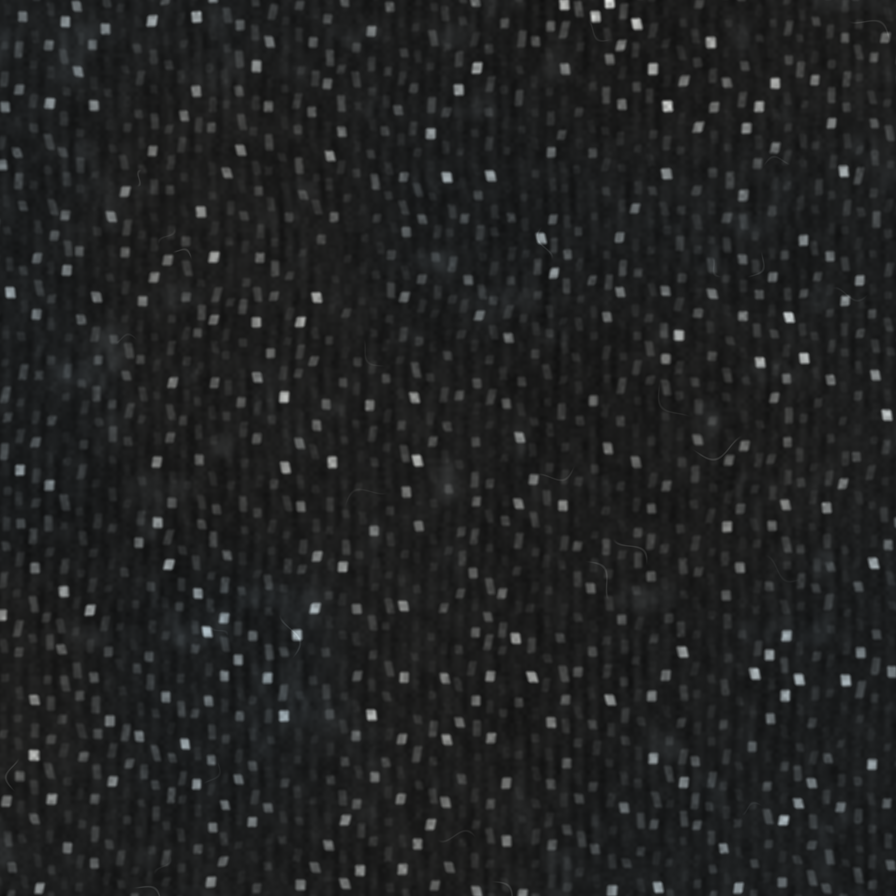
Reproduce this texture procedurally as a WebGL 1 fragment shader.

```glsl
precision highp float;

uniform vec2 u_resolution;

// Weave
const float COLUMNS = 61.0;          // warp threads across the canvas
const float REPEATS = 14.2;          // twill repeats up each thread
const float TWILL_STEP = 0.3333;     // rise per thread, in repeats
const vec2 JITTER = vec2(0.005, 0.012);
const float WOBBLE = 0.010;

// Specks of pale weft
const vec2 SPECK_CORE = vec2(0.0021, 0.0027);
const vec2 DASH_CORE = vec2(0.0014, 0.0050);
const float SPECK_EDGE = 0.0052;
const float SPECK_MIN = 0.06;
const float SPECK_RANGE = 0.52;
const float DASH_MIN = 0.02;
const float DASH_RANGE = 0.15;

// Dark ground
const float GROUND_DARK = 0.066;
const float GROUND_RANGE = 0.085;
const vec2 STREAK_SCALE = vec2(125.0, 42.0);
const float GRAIN_SCALE = 210.0;

// Lint
const int FIBRES = 28;
const float FIBRE_WIDTH = 0.0022;
const float FIBRE_LIGHT = 0.11;

const vec3 NEUTRAL_TINT = vec3(0.99, 1.0, 0.985);
const vec3 COOL_TINT = vec3(0.93, 1.01, 1.05);

float hash(vec2 p) {
  vec3 q = fract(vec3(p.xyx) * 0.1031);
  q += dot(q, q.yzx + 33.33);
  return fract((q.x + q.y) * q.z);
}

vec2 hash2(vec2 p) {
  return vec2(hash(p + 17.3), hash(p + 71.9));
}

float noise(vec2 p) {
  vec2 i = floor(p);
  vec2 f = fract(p);
  f = f * f * (3.0 - 2.0 * f);
  float low = mix(hash(i), hash(i + vec2(1.0, 0.0)), f.x);
  float high = mix(hash(i + vec2(0.0, 1.0)), hash(i + 1.0), f.x);
  return mix(low, high, f.y);
}

// Soft rounded marks, one per thread and repeat, climbing to the right
float twillMarks(vec2 p, float shift, vec2 core, float base, float range, float power) {
  vec2 cell = vec2(1.0 / COLUMNS, 1.0 / REPEATS);
  float light = 0.0;
  for (int dx = -1; dx <= 1; dx++) {
    float column = floor(p.x / cell.x) + float(dx);
    float rise = column * TWILL_STEP + shift;
    for (int dy = -1; dy <= 1; dy++) {
      float row = floor(p.y / cell.y - rise) + float(dy);
      vec2 id = vec2(column, row) + shift * 190.0;
      vec2 center = vec2(column + 0.5, row + 0.5 + rise) * cell;
      center += (hash2(id) - 0.5) * JITTER;
      float strength = hash(id + 5.7);
      vec2 d = p - center;
      d.x += d.y * (hash(id + 43.1) - 0.5) * 0.5;
      vec2 outside = max(abs(d) - core * (0.55 + 0.75 * strength), 0.0);
      float mark = 1.0 - smoothstep(0.0, SPECK_EDGE, length(outside));
      light = max(light, mark * (base + range * pow(strength, power)));
    }
  }
  return light;
}

// Short curved hairs lying on the cloth
float lint(vec2 p) {
  float light = 0.0;
  for (int i = 0; i < FIBRES; i++) {
    vec2 id = vec2(float(i) * 3.7, 211.0);
    float angle = 6.2832 * hash(id);
    float reach = mix(0.010, 0.030, hash(id + 9.1));
    vec2 d = p - hash2(id);
    d = mat2(cos(angle), -sin(angle), sin(angle), cos(angle)) * d;
    float bend = reach * 0.35 * sin(d.x / reach * 2.6 + 6.0 * hash(id + 2.3));
    float line = 1.0 - smoothstep(0.0, FIBRE_WIDTH, abs(d.y - bend));
    line *= 1.0 - smoothstep(reach * 0.6, reach, abs(d.x));
    light = max(light, line * (0.3 + 0.7 * hash(id + 4.4)));
  }
  return light * FIBRE_LIGHT;
}

void main() {
  vec2 uv = gl_FragCoord.xy / u_resolution;
  vec2 wobble = vec2(noise(uv * 7.0), noise(uv * 7.0 + 31.0)) - 0.5;
  vec2 p = uv + wobble * WOBBLE;

  // Streaked warp threads with fine grain
  float streak = noise(p * STREAK_SCALE);
  float grain = noise(uv * GRAIN_SCALE + 13.0);
  float thread = 0.5 + 0.5 * cos(6.2832 * (p.x * COLUMNS - 0.5));
  float ground = 0.5 * streak + 0.3 * grain + 0.2 * thread;
  float patches = noise(uv * 5.0 + 3.0);
  float light = GROUND_DARK + GROUND_RANGE * ground + 0.016 * (patches - 0.5);

  // Pale weft, worn unevenly
  float wear = 0.72 + 0.5 * noise(uv * 9.0 + 57.0);
  float specks = twillMarks(p, 0.0, SPECK_CORE, SPECK_MIN, SPECK_RANGE, 2.8);
  float dashes = twillMarks(p, 0.47, DASH_CORE, DASH_MIN, DASH_RANGE, 2.0);
  light += max(specks, dashes) * wear * (0.85 + 0.3 * grain);

  // Hazy fuzz and loose hairs
  float haze = smoothstep(0.68, 0.95, noise(uv * 24.0 + 91.0));
  light += haze * 0.06 * streak + lint(uv);

  float cool = smoothstep(0.25, 0.8, noise(uv * 4.0 + 23.0)) * 0.8 + haze * 0.2;
  gl_FragColor = vec4(light * mix(NEUTRAL_TINT, COOL_TINT, cool), 1.0);
}
```
